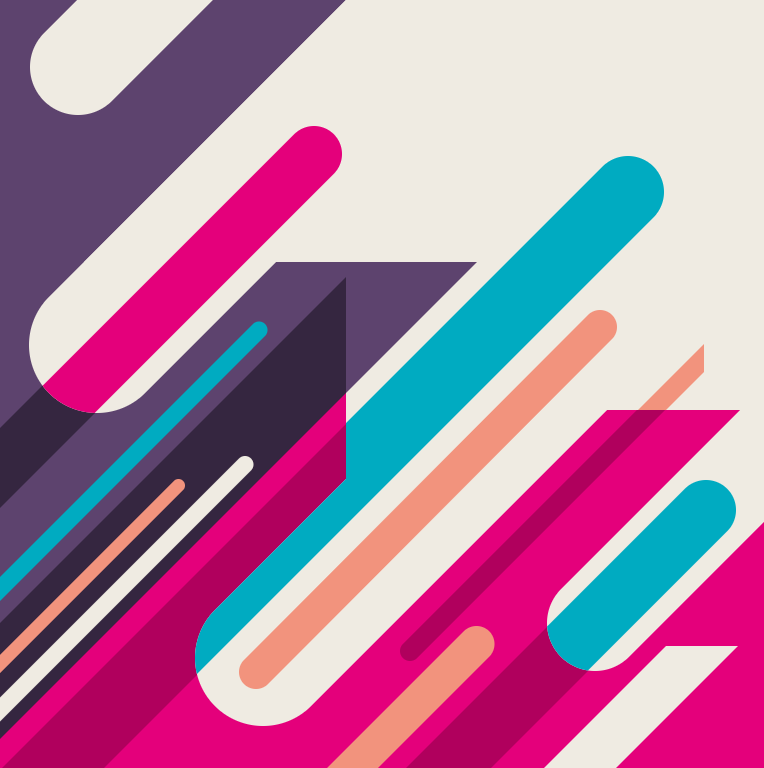
Reproduce this background procedurally as a Shadertoy shader.

```glsl
// Flat poster of diagonal rounded bars and slanted panels with overlap shadows.

#define GRID 768.0                        // design units along the canvas height
#define FOLD_X 346.0                      // vertical edge of the left panels
#define CREAM vec3(0.937, 0.922, 0.886)
#define PURPLE vec3(0.365, 0.263, 0.431)
#define DARK_PURPLE vec3(0.208, 0.149, 0.251)
#define MAGENTA vec3(0.896, 0.0, 0.482)
#define DARK_MAGENTA vec3(0.690, 0.0, 0.365)
#define TEAL vec3(0.0, 0.671, 0.757)
#define SALMON vec3(0.949, 0.576, 0.490)

const float INV_SQRT2 = 0.70710678;
const vec2 UP = vec2(INV_SQRT2, -INV_SQRT2);  // rising diagonal, y points down
const vec2 DOWN = -UP;

// Endless bar with one round end, running from tip along dir
float bar(vec2 p, vec2 tip, float radius, vec2 dir) {
    vec2 q = p - tip;
    return length(q - dir * max(dot(q, dir), 0.0)) - radius;
}

// Bar with two round ends
float capsule(vec2 p, vec2 a, vec2 b, float radius) {
    vec2 q = p - a, axis = b - a;
    return length(q - axis * clamp(dot(q, axis) / dot(axis, axis), 0.0, 1.0)) - radius;
}

// Diagonal strip between the lines x + y = lo and x + y = hi
float strip(vec2 p, float lo, float hi) {
    float u = p.x + p.y;
    return max(lo - u, u - hi) * INV_SQRT2;
}

// Lay a colour over the canvas with a smooth edge
void paint(inout vec3 canvas, vec3 ink, float dist) {
    float pixel = GRID / iResolution.y;
    canvas = mix(canvas, ink, clamp(0.5 - dist / pixel, 0.0, 1.0));
}

void mainImage(out vec4 fragColor, in vec2 fragCoord) {
    vec2 p = vec2(fragCoord.x, iResolution.y - fragCoord.y) * GRID / iResolution.y;
    vec3 col = CREAM;
    float leftOfFold = p.x - FOLD_X;

    // Purple panels and their shadows
    float purple = min(strip(p, -900.0, 346.0),
                       max(strip(p, -900.0, 739.0), 262.0 - p.y));
    paint(col, PURPLE, purple);
    paint(col, DARK_PURPLE, max(strip(p, 428.0, 508.0), 262.0 - p.y));
    paint(col, DARK_PURPLE, max(strip(p, 623.0, 780.0), leftOfFold));

    // Salmon sliver tucked behind the magenta panel
    paint(col, SALMON, max(strip(p, 1048.0, 1076.0), max(p.x - 704.0, p.y - 415.0)));

    // Magenta panels and their shadows
    float magentaTop = 410.0 - p.y;
    float magenta = min(max(strip(p, 739.0, 940.0), leftOfFold),
                        max(strip(p, 920.0, 4000.0), magentaTop));
    paint(col, MAGENTA, magenta);
    paint(col, DARK_MAGENTA, max(strip(p, 770.0, 872.0), leftOfFold));
    paint(col, DARK_MAGENTA, max(strip(p, 1174.0, 1259.0), magentaTop));
    paint(col, DARK_MAGENTA, max(bar(p, vec2(410.0, 651.0), 10.0, UP), magentaTop));

    // Cream slots cut through the panels
    float upperSlot = bar(p, vec2(97.0, 345.0), 68.0, UP);
    float middleSlot = bar(p, vec2(263.0, 658.0), 68.0, UP);
    float lowerSlot = bar(p, vec2(595.0, 623.0), 48.0, UP);
    paint(col, CREAM, bar(p, vec2(78.0, 67.0), 48.0, UP));
    paint(col, CREAM, min(upperSlot, min(middleSlot, lowerSlot)));
    paint(col, CREAM, max(strip(p, 1312.0, 1384.0), 646.0 - p.y));

    // Wide bars seen through the slots
    float tealBar = bar(p, vec2(628.0, 192.0), 36.0, DOWN);
    paint(col, MAGENTA, max(bar(p, vec2(314.0, 154.0), 28.0, DOWN), upperSlot));
    paint(col, TEAL, max(tealBar, min(-leftOfFold, middleSlot)));
    paint(col, TEAL, max(bar(p, vec2(706.0, 510.0), 30.0, DOWN), lowerSlot));

    // Bars lying on top
    paint(col, SALMON, capsule(p, vec2(600.0, 327.0), vec2(256.0, 672.0), 17.0));
    paint(col, SALMON, bar(p, vec2(476.5, 644.0), 18.0, DOWN));
    paint(col, TEAL, bar(p, vec2(259.0, 330.0), 8.5, DOWN));
    paint(col, SALMON, bar(p, vec2(178.5, 485.5), 6.5, DOWN));
    paint(col, CREAM, bar(p, vec2(245.0, 464.5), 8.5, DOWN));

    fragColor = vec4(col, 1.0);
}
```
